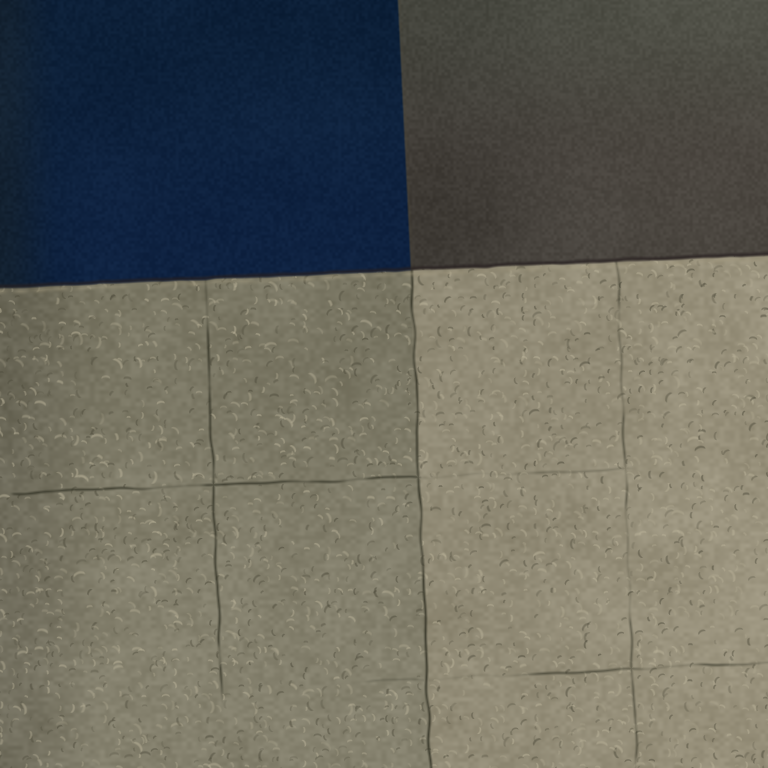
A Shadertoy shader for this texture:

```glsl
float hash(vec2 p) {
    vec3 q = fract(vec3(p.xyx) * 0.1031);
    q += dot(q, q.yzx + 33.33);
    return fract((q.x + q.y) * q.z);
}

float valueNoise(vec2 p) {
    vec2 cell = floor(p), f = fract(p);
    f = f * f * (3.0 - 2.0 * f);
    float low = mix(hash(cell), hash(cell + vec2(1, 0)), f.x);
    float high = mix(hash(cell + vec2(0, 1)), hash(cell + vec2(1, 1)), f.x);
    return mix(low, high, f.y);
}

float fbm(vec2 p) {
    float sum = 0.0, weight = 0.5;
    for (int i = 0; i < 4; i++) {
        sum += weight * valueNoise(p);
        p = p * 2.03 + 17.0;
        weight *= 0.5;
    }
    return sum;
}

float edgeMask(float d, float soft) {
    return smoothstep(-soft, soft, d);
}

float line(float d, float width, float soft) {
    return 1.0 - smoothstep(width - soft, width + soft, abs(d));
}

float span(float t, float start, float end, float soft) {
    return edgeMask(t - start, soft) * edgeMask(end - t, soft);
}

// One tilted chip per cell, kept inside its cell
float flecks(vec2 p, float scale, float seed, float density, float tilt, float soft) {
    vec2 grid = p * scale + seed;
    vec2 id = floor(grid);
    vec2 center = 0.32 + 0.36 * vec2(hash(id + seed), hash(id + seed + 41.0));
    float angle = tilt + 2.2 * (hash(id + seed + 73.0) - 0.5);
    vec2 axis = vec2(cos(angle), sin(angle));
    vec2 q = fract(grid) - center;
    float size = 0.08 + 0.18 * hash(id + seed + 97.0);
    float along = dot(q, axis);
    float across = dot(q, vec2(-axis.y, axis.x)) + 1.2 * along * along;
    float d = length(vec2(max(abs(along) - size, 0.0), across)) - 0.055;
    float present = step(1.0 - density, hash(id + seed + 131.0));
    float strength = 0.35 + 0.65 * hash(id + seed + 151.0);
    return present * strength * (1.0 - smoothstep(-0.05, 0.04 + soft * scale, d));
}

vec3 carpetColor(vec2 uv, float divide, float soft) {
    float grain = valueNoise(uv * 260.0) - 0.5;
    float cloud = fbm(uv * 7.0) - 0.47;
    vec3 blue = mix(vec3(0.045, 0.120, 0.215), vec3(0.060, 0.138, 0.260),
                    span(uv.x, 0.04, 0.62, 0.12) * (1.0 - smoothstep(0.66, 0.98, uv.y)));
    blue = mix(blue, vec3(0.085, 0.135, 0.180), 0.7 * smoothstep(0.08, 0.0, uv.x));
    blue += vec3(0.03, 0.04, 0.05) * (cloud + 0.8 * grain);
    vec3 gray = mix(vec3(0.275, 0.258, 0.235), vec3(0.290, 0.292, 0.258),
                    smoothstep(0.78, 1.0, uv.y));
    gray *= mix(0.91, 1.08, smoothstep(0.53, 0.88, uv.x));
    gray += 0.06 * cloud + 0.045 * grain;
    float side = uv.x - divide;
    vec3 color = mix(blue, gray, edgeMask(side, 0.001 + soft));
    float rim = line(side - 0.002, 0.0015, 0.0015 + soft);
    return mix(color, vec3(0.30, 0.28, 0.23), 0.55 * rim * valueNoise(uv * 90.0));
}

vec3 floorColor(vec2 uv, float middleSeam, float soft) {
    float right = edgeMask(uv.x - middleSeam, 0.003);
    vec3 left = mix(vec3(0.515, 0.500, 0.425), vec3(0.475, 0.462, 0.388),
                    smoothstep(0.25, 0.5, uv.y));
    vec3 pale = mix(vec3(0.565, 0.540, 0.458), vec3(0.600, 0.572, 0.487),
                    smoothstep(0.6, 1.0, uv.x));
    vec3 color = mix(left, pale, right);
    color *= mix(0.86, 1.0, smoothstep(0.0, 0.16, uv.x));
    color += 0.07 * (fbm(uv * 16.0) - 0.47);
    color += 0.055 * (valueNoise(uv * vec2(150.0, 190.0)) - 0.5);

    // Pale and dark chips in several sizes
    for (int i = 0; i < 3; i++) {
        float n = float(i);
        float scale = 40.0 + 13.0 * n;
        float light = flecks(uv, scale, 11.3 + 23.0 * n, 0.27, -0.8, soft);
        float dark = flecks(uv, scale + 7.0, 87.7 + 29.0 * n, 0.19, 1.0, soft);
        color = mix(color, vec3(0.73, 0.70, 0.60), 0.52 * light);
        color = mix(color, vec3(0.29, 0.28, 0.22), 0.50 * dark);
    }
    return color;
}

float verticalSeams(vec2 uv, float soft) {
    float total = 0.0;
    for (int i = 0; i < 3; i++) {
        float n = float(i);
        float wobble = 0.004 * (valueNoise(vec2(n * 9.0, uv.y * 30.0)) - 0.5);
        float x = 0.267 + 0.2685 * n + 0.0385 * (0.648 - uv.y) + wobble;
        float wear = smoothstep(0.1, 0.65, valueNoise(vec2(n * 5.0 + 3.0, uv.y * 34.0)));
        float strength = i == 1 ? 0.65 + 0.25 * wear : (i == 0 ? 0.8 : 0.55) * (0.3 + 0.7 * wear);
        strength *= i == 0 ? smoothstep(0.07, 0.13, uv.y) : 1.0;
        total = max(total, strength * line(uv.x - x, 0.0013, 0.0016 + soft));
    }
    return total;
}

float horizontalSeams(vec2 uv, float soft) {
    float wobble = 0.004 * (valueNoise(vec2(uv.x * 32.0, 4.0)) - 0.5);
    float wear = 0.3 + 0.7 * smoothstep(0.15, 0.65, valueNoise(vec2(uv.x * 28.0, 8.0)));
    float upper = 0.8 * span(uv.x, 0.015, 0.547, 0.004) + 0.28 * span(uv.x, 0.55, 0.82, 0.01);
    float lower = 0.25 * span(uv.x, 0.47, 0.68, 0.02) + 0.65 * span(uv.x, 0.68, 1.1, 0.02);
    upper *= line(uv.y - 0.357 - 0.040 * uv.x - wobble, 0.0013, 0.0017 + soft);
    lower *= line(uv.y - 0.088 - 0.050 * uv.x - wobble, 0.0013, 0.0017 + soft);
    return wear * max(upper, lower);
}

void mainImage(out vec4 fragColor, in vec2 fragCoord) {
    vec2 uv = fragCoord / iResolution.xy;
    float soft = 0.6 / iResolution.y;
    float border = uv.y - 0.625 - 0.043 * uv.x - 0.002 * (valueNoise(uv * 60.0) - 0.5);
    float divide = 0.535 - 0.048 * (uv.y - 0.648);
    float middleSeam = 0.5355 + 0.0385 * (0.648 - uv.y);

    vec3 ground = floorColor(uv, middleSeam, soft);
    float seams = max(verticalSeams(uv, soft), horizontalSeams(uv, soft));
    ground = mix(ground, vec3(0.19, 0.19, 0.14), seams);

    // Worn pale lip below the carpet, dark shadow along its edge
    float lip = line(border + 0.005, 0.002, 0.003 + soft);
    ground = mix(ground, vec3(0.66, 0.62, 0.51), 0.55 * lip * valueNoise(uv * 75.0 + 5.0));
    vec3 color = mix(ground, carpetColor(uv, divide, soft), edgeMask(border, 0.0015 + soft));
    color = mix(color, vec3(0.15, 0.12, 0.12), 0.7 * line(border - 0.002, 0.002, 0.002 + soft));
    fragColor = vec4(color, 1.0);
}
```
